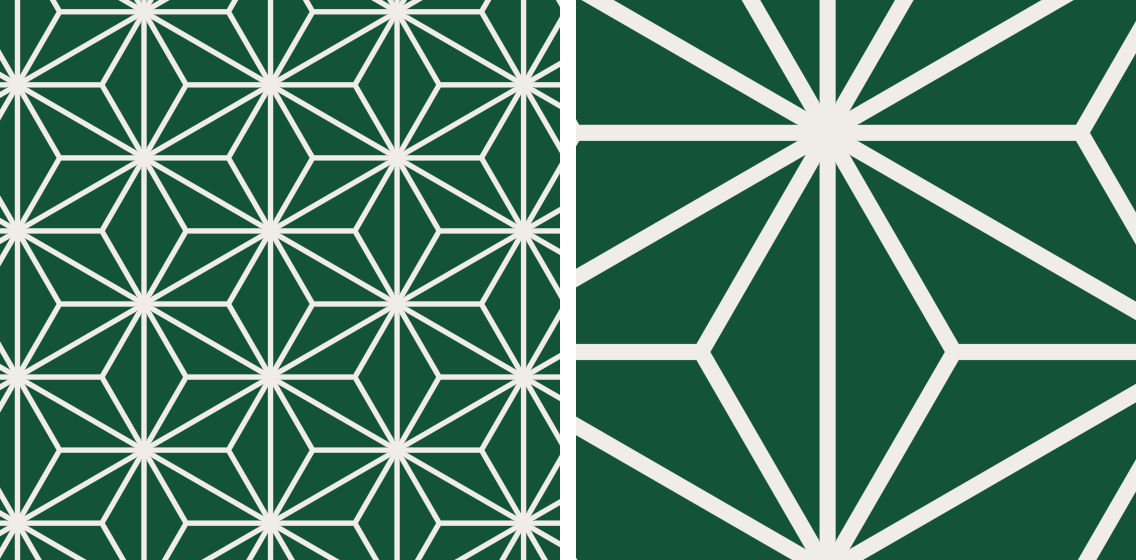
Left, the full canvas; right, a detail of the centre.
Write a WebGL 2 fragment shader that draws this pattern.

```glsl
#version 300 es
precision highp float;

uniform vec2 u_resolution;
out vec4 fragColor;

// Offset from the nearest point of a triangular lattice
vec2 nearestStar(vec2 p, float spacing) {
    vec2 cell = spacing * vec2(sqrt(3.0), 1.0);
    vec2 corner = mod(p + 0.5 * cell, cell) - 0.5 * cell;
    vec2 middle = mod(p, cell) - 0.5 * cell;
    return dot(corner, corner) < dot(middle, middle) ? corner : middle;
}

// Distance to six lines crossing at the origin, 30 degrees apart
float spokeDistance(vec2 p) {
    float nearest = 1.0;
    for (int i = 0; i < 6; i++) {
        float angle = radians(30.0 * float(i));
        nearest = min(nearest, abs(dot(p, vec2(-sin(angle), cos(angle)))));
    }
    return nearest;
}

void main() {
    vec2 uv = gl_FragCoord.xy / u_resolution;
    float pixel = 1.0 / min(u_resolution.x, u_resolution.y);

    // Spokes end at the hexagonal cell borders, where three meet in a miter
    vec2 star = nearestStar(uv - vec2(0.4831, 0.5876), 0.2609);
    float edge = spokeDistance(star) - 0.0048;
    float line = 1.0 - smoothstep(-0.7 * pixel, 0.7 * pixel, edge);

    vec3 green = vec3(0.075, 0.33, 0.22);
    vec3 cream = vec3(0.94, 0.925, 0.905);
    fragColor = vec4(mix(green, cream, line), 1.0);
}
```
